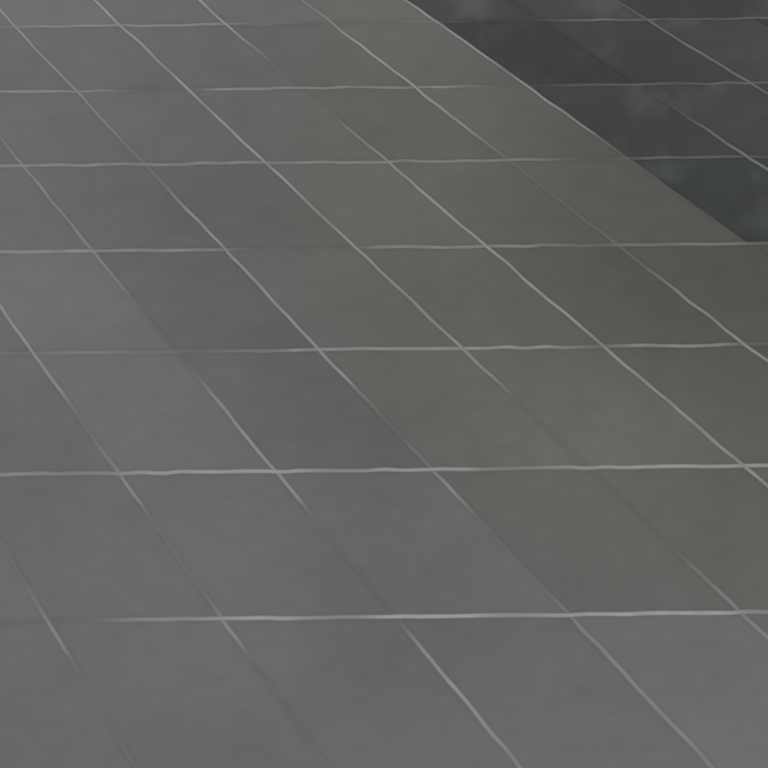
Give the GLSL for this texture, as a three.js fragment shader.

```glsl
#define VANISH vec2(-1.124, -1.180)
#define ROW_START 0.8276
#define ROW_STEP 0.05384
#define COLUMN_START 0.8266
#define COLUMN_STEP 0.1149
#define TILT 0.012
#define JOINT_WIDTH 0.0016
#define STONE vec3(0.383, 0.388, 0.374)
#define COOL_STONE vec3(0.412, 0.423, 0.422)
#define SHADED_STONE vec3(0.325, 0.327, 0.312)
#define WET_STONE vec3(0.245, 0.254, 0.254)
#define JOINT vec3(0.64, 0.65, 0.65)

varying vec2 vUv;

float hash(vec2 p) {
  return fract(sin(dot(p, vec2(127.1, 311.7))) * 43758.5453);
}

float noise(vec2 p) {
  vec2 i = floor(p);
  vec2 f = fract(p);
  f = f * f * (3.0 - 2.0 * f);
  float low = mix(hash(i), hash(i + vec2(1.0, 0.0)), f.x);
  float high = mix(hash(i + vec2(0.0, 1.0)), hash(i + vec2(1.0, 1.0)), f.x);
  return mix(low, high, f.y);
}

float fbm(vec2 p) {
  float sum = 0.0;
  float weight = 0.5;
  for (int i = 0; i < 4; i++) {
    sum += weight * noise(p);
    p = p * 2.03 + 7.1;
    weight *= 0.5;
  }
  return sum;
}

// Broken mortar: long worn gaps with finer chips along the joint
float wear(float along, float id) {
  float gaps = smoothstep(0.12, 0.62, noise(vec2(along * 9.0, id * 17.3 + 4.0)));
  float chips = 0.6 + 0.4 * noise(vec2(along * 65.0, id * 9.7));
  return gaps * chips;
}

float line(float d, float width) {
  return 1.0 - smoothstep(0.25 * width, 1.35 * width, abs(d));
}

vec3 stoneColor(vec2 p, vec2 tile) {
  // Light falls off toward the upper right
  float reach = length((p - vec2(1.0, 0.22)) * vec2(1.0, 1.1));
  vec3 color = mix(SHADED_STONE, STONE, smoothstep(0.05, 0.5, reach));
  color = mix(color, COOL_STONE, 0.85 * smoothstep(0.5, 0.98, reach));

  // Dark slabs in the far corner
  float wet = step(5.0, tile.x) * (1.0 - step(3.0, tile.y));
  float depth = 0.75 + 0.25 * hash(tile + 3.0);
  color = mix(color, WET_STONE, wet * depth);

  // Slab tone, cloudy sheen and fine grain
  color += (hash(tile) - 0.5) * 0.026;
  color += (fbm(p * vec2(4.0, 5.0) + 2.0) - 0.47) * 0.055;
  color += (fbm(p * vec2(45.0, 70.0)) - 0.47) * 0.022;
  float blotch = smoothstep(0.5, 0.75, fbm(p * 13.0 + tile * 5.0));
  return color + wet * blotch * 0.05;
}

void main() {
  vec2 p = vec2(vUv.x, 1.0 - vUv.y);
  float wobble = (noise(p * 38.0) - 0.5) * 0.0022;

  // Floor coordinates in perspective
  float depth = p.y + TILT * (p.x - 0.586) - VANISH.y;
  float slope = (p.x - VANISH.x) / (p.y - VANISH.y);
  float row = (ROW_START - 1.0 / depth) / ROW_STEP;
  float column = (slope - COLUMN_START) / COLUMN_STEP;
  vec3 color = stoneColor(p, floor(vec2(column, row)));

  // Distances to the nearest joints, in canvas units
  float rowId = floor(row + 0.5);
  float columnId = floor(column + 0.5);
  float rowDistance = depth - 1.0 / (ROW_START - rowId * ROW_STEP);
  float columnDistance = (column - columnId) * COLUMN_STEP * (p.y - VANISH.y);
  columnDistance /= sqrt(1.0 + slope * slope);
  float width = JOINT_WIDTH * depth;

  // Joints across: brighter and fuller toward the front
  float near = smoothstep(0.25, 0.75, p.y);
  float across = line(rowDistance + wobble, width);
  across *= mix(wear(p.x, rowId), 1.0, 0.5 * near) * mix(0.5, 0.85, near);
  across *= mix(1.0, smoothstep(0.1, 0.2, p.x), step(5.5, rowId));

  // Joints running away: worn off in a band near the front
  float band = smoothstep(0.63, 0.68, p.y) * (1.0 - smoothstep(0.76, 0.84, p.y));
  float away = line(columnDistance + wobble, width * 0.95);
  away *= wear(p.y, columnId + 41.0) * 0.68;
  away *= 1.0 - 0.85 * band * (1.0 - smoothstep(0.68, 0.76, p.x));

  // Soft dark seam beneath the mortar
  float seam = max(line(rowDistance, width * 2.2), line(columnDistance, width * 2.2));
  color -= seam * 0.014;
  float dim = 1.0 - 0.35 * smoothstep(0.55, 1.0, p.x) * (1.0 - smoothstep(0.2, 0.4, p.y));
  color = mix(color, JOINT, max(across, away) * dim);

  gl_FragColor = vec4(clamp(color, 0.0, 1.0), 1.0);
}
```
